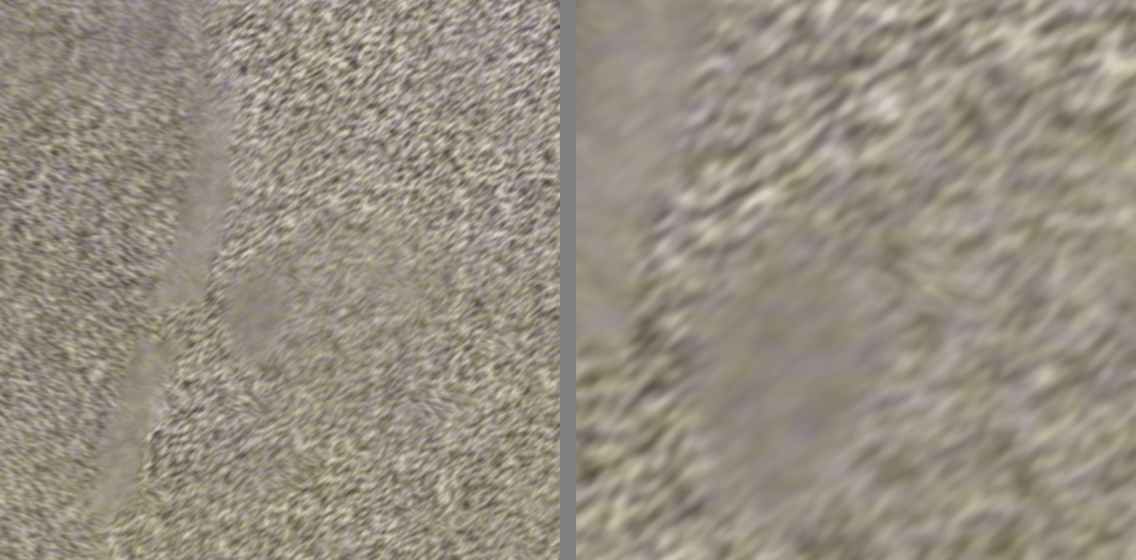
Left, the full canvas; right, a detail of the centre.
This texture is drawn by a Shadertoy shader. Its source:

```glsl
// Weathered grey-beige woven surface: short slanted grain, faint crossing threads, blurred bands.

const vec3 SHADOW = vec3(0.425, 0.390, 0.350);
const vec3 LIGHT = vec3(0.760, 0.730, 0.675);
const vec3 OLIVE_TINT = vec3(-0.012, 0.004, -0.050);
const float BASE_TONE = 0.48;
const float GRAIN_CONTRAST = 0.80;
const float THREAD_CONTRAST = 0.22;
const float THREAD_WIDTH = 0.0065;
const vec2 GRAIN_SCALE = vec2(46.0, 108.0);
const float RISING = 0.52;    // grain angle right of the band, radians
const float FALLING = -0.45;  // grain angle left of the band

float hash(vec2 cell) {
    uvec2 k = uvec2(ivec2(cell)) * uvec2(1597334673u, 3812015801u);
    uint h = (k.x ^ k.y) * 1597334673u;
    h = (h ^ (h >> 15)) * 2246822519u;
    return float((h ^ (h >> 13)) >> 8) / 16777216.0;
}

vec2 gradient(vec2 cell) {
    float a = 6.28318 * hash(cell);
    return vec2(cos(a), sin(a));
}

float gradientNoise(vec2 p) {
    vec2 i = floor(p), f = p - i;
    vec2 w = f * f * f * (f * (f * 6.0 - 15.0) + 10.0);
    vec2 e = vec2(1.0, 0.0);
    float low = mix(dot(gradient(i), f), dot(gradient(i + e), f - e), w.x);
    float high = mix(dot(gradient(i + e.yx), f - e.yx), dot(gradient(i + 1.0), f - 1.0), w.x);
    return mix(low, high, w.y);
}

// Coordinates whose x axis points along the given angle
vec2 along(vec2 p, float angle) {
    float c = cos(angle), s = sin(angle);
    return vec2(c * p.x + s * p.y, c * p.y - s * p.x);
}

// Short streaks in two sizes
float grain(vec2 p, float angle) {
    vec2 q = along(p, angle);
    q.y += 0.007 * gradientNoise(p * 17.0 + 4.0);
    float fine = gradientNoise(along(p, angle + 0.25) * GRAIN_SCALE * 1.55 + 31.0);
    return gradientNoise(q * GRAIN_SCALE) + 0.55 * fine;
}

// Irregular, broken pale lines running along one direction
float threads(vec2 p, float angle, float spacing, float seed) {
    vec2 q = along(p, angle);
    q.y += 0.014 * gradientNoise(q * vec2(4.0, 2.0) + seed);
    float row = floor(q.y / spacing);
    float offset = (hash(vec2(row, seed)) - 0.5) * 0.6;
    float d = (fract(q.y / spacing) - 0.5 - offset) * spacing / THREAD_WIDTH;
    float strength = 0.35 + 0.65 * hash(vec2(row, seed + 9.0));
    float broken = smoothstep(-0.3, 0.3, gradientNoise(vec2(q.x * 7.0, row * 3.7 + seed)));
    return exp(-d * d) * strength * broken;
}

float softEllipse(vec2 p, vec2 center, vec2 radius) {
    return 1.0 - smoothstep(0.55, 1.25, length((p - center) / radius));
}

void mainImage(out vec4 fragColor, in vec2 fragCoord) {
    vec2 p = fragCoord / iResolution.xy;
    vec2 wobble = 0.022 * vec2(gradientNoise(p * 13.0), gradientNoise(p * 13.0 + 50.0));
    vec2 w = p + wobble;

    // Regions: a bent band splits a darker left from a brighter right
    float bandX = 0.20 + 0.18 * smoothstep(0.05, 0.75, p.y);
    float side = w.x - bandX;
    float left = 1.0 - smoothstep(-0.05, 0.03, side);
    float band = 1.0 - smoothstep(0.028, 0.052, abs(side));
    band *= smoothstep(0.06, 0.12, w.y) * (1.0 - 0.65 * smoothstep(0.72, 0.92, w.y));
    band *= 1.0 - softEllipse(w, vec2(0.32, 0.42), vec2(0.09, 0.035));
    float patchBlur = softEllipse(w, vec2(0.455, 0.44), vec2(0.055, 0.095));
    float haze = softEllipse(w, vec2(0.62, 0.46), vec2(0.19, 0.17));
    float cornerHaze = softEllipse(w, vec2(0.10, 0.94), vec2(0.26, 0.15));
    float upperRight = (1.0 - left) * smoothstep(0.45, 0.75, p.y);

    // Sharpness of the grain
    float focus = 1.0 - 0.80 * max(band, patchBlur);
    focus *= 1.0 - 0.35 * haze - 0.35 * cornerHaze;
    focus *= 0.95 + 0.18 * upperRight - 0.14 * left + 0.5 * gradientNoise(p * 5.0 + 20.0);

    // Grain direction changes with the side, in drifting patches
    float turn = left * 1.3 - 0.25 + 0.9 * gradientNoise(p * 9.0 + 70.0);
    turn += 0.35 * (1.0 - upperRight) * (1.0 - left);
    float streaks = mix(grain(p, RISING), grain(p, FALLING), smoothstep(0.2, 0.6, turn));
    float mottle = gradientNoise(along(p, 0.3) * vec2(27.0, 36.0) + 12.0);
    float cloud = gradientNoise(p * 8.0 + 90.0);

    // Crossing threads: near level, leaning upright and rising diagonal
    float lean = mix(1.50, 1.33, left);
    float weave = threads(p, -0.20, 0.085, 3.0);
    weave += mix(threads(p, 1.50, 0.075, 17.0), threads(p, 1.33, 0.065, 23.0), left);
    weave += 0.7 * threads(p, 0.62, 0.12, 41.0);
    weave -= 0.6 * threads(p + 0.03, 0.58, 0.14, 57.0);
    weave *= 0.55 + 0.45 * focus + 0.5 * streaks;

    // Tone and colour
    float tone = BASE_TONE + GRAIN_CONTRAST * focus * streaks;
    tone += (0.22 + 0.18 * focus) * mottle + 0.12 * cloud;
    tone += THREAD_CONTRAST * weave;
    tone += 0.05 * upperRight - 0.10 * left * smoothstep(0.1, 0.4, p.y) - 0.07 * patchBlur;
    vec3 color = mix(SHADOW, LIGHT, clamp(tone, -0.25, 1.2));
    float olive = 1.5 * gradientNoise(along(p, 0.2) * vec2(38.0, 62.0) + 140.0);
    olive += 0.7 * gradientNoise(p * 6.0 + 160.0) + 0.35 - 0.65 * p.y + 0.3 * weave;
    fragColor = vec4(color + OLIVE_TINT * olive, 1.0);
}
```
